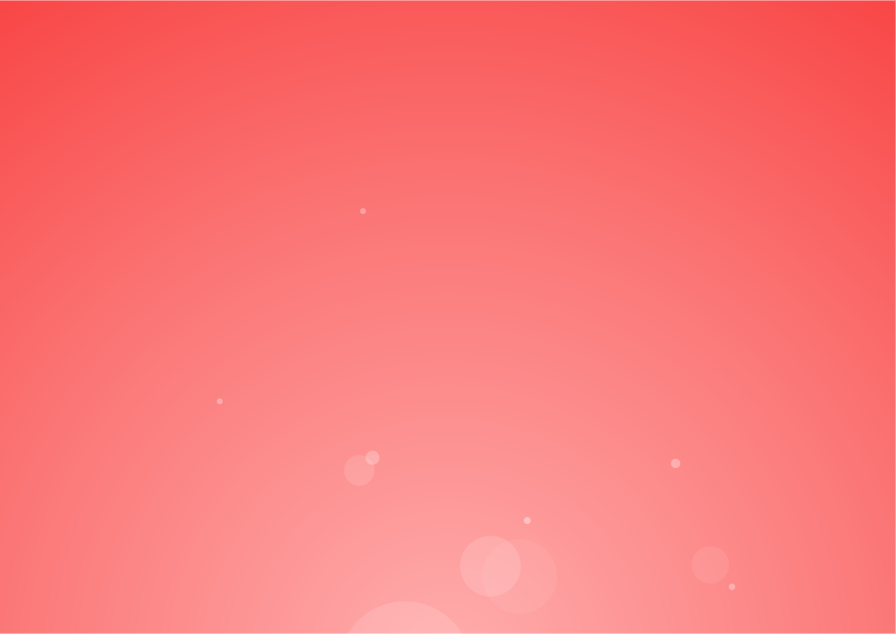
This background is drawn by a Shadertoy shader. Its source:

```glsl
// A coral backdrop lit from the middle of its lower edge, with pale bokeh discs.
// A three-stop radial gradient gives the glow; a loop blends soft-edged
// translucent circles over it. Lengths are in canvas heights.

const vec3 GLOW_CORE = vec3(1.0, 0.680, 0.680);
const vec3 GLOW_MID  = vec3(0.985, 0.459, 0.459);
const vec3 GLOW_RIM  = vec3(0.975, 0.274, 0.274);
const vec2 GLOW_CENTRE = vec2(0.0, -0.05);
const float MID_RADIUS = 0.735;
const float RIM_RADIUS = 1.265;

// Each disc: centre x, centre y, radius, opacity
const int DISC_COUNT = 11;
const vec4 DISCS[DISC_COUNT] = vec4[DISC_COUNT](
    vec4(-0.068, -0.053, 0.1046, 0.13),
    vec4( 0.113,  0.091, 0.0588, 0.06),
    vec4( 0.067,  0.107, 0.0478, 0.14),
    vec4( 0.414,  0.109, 0.0294, 0.08),
    vec4(-0.140,  0.258, 0.0240, 0.12),
    vec4(-0.119,  0.278, 0.0110, 0.25),
    vec4( 0.359,  0.269, 0.0074, 0.32),
    vec4( 0.125,  0.179, 0.0055, 0.38),
    vec4( 0.448,  0.0745, 0.0050, 0.32),
    vec4(-0.360,  0.367, 0.0046, 0.32),
    vec4(-0.134,  0.667, 0.0046, 0.32)
);

// Radial ramp through the three glow colours
vec3 radialGlow(float dist) {
    vec3 inner = mix(GLOW_CORE, GLOW_MID, clamp(dist / MID_RADIUS, 0.0, 1.0));
    float outer = (dist - MID_RADIUS) / (RIM_RADIUS - MID_RADIUS);
    return mix(inner, GLOW_RIM, clamp(outer, 0.0, 1.0));
}

// Antialiased coverage of a circle
float discMask(vec2 p, vec2 centre, float radius, float softness) {
    float dist = length(p - centre) - radius;
    return 1.0 - smoothstep(-softness, softness, dist);
}

// Blend every disc over the given colour
vec3 addDiscs(vec3 base, vec2 p, float softness) {
    vec3 colour = base;
    for (int i = 0; i < DISC_COUNT; i++) {
        vec4 disc = DISCS[i];
        float cover = discMask(p, disc.xy, disc.z, softness);
        colour = mix(colour, vec3(1.0), cover * disc.w);
    }
    return colour;
}

// Thin pale line that fades inward from a border
float borderLine(float distToEdge, float width) {
    return 1.0 - smoothstep(0.0, width, distToEdge);
}

void mainImage(out vec4 fragColor, in vec2 fragCoord) {
    vec2 halfWidth = vec2(0.5 * iResolution.x / iResolution.y, 0.0);
    vec2 p = fragCoord / iResolution.y - halfWidth;
    float softness = 0.75 / iResolution.y;

    vec3 colour = radialGlow(distance(p, GLOW_CENTRE));
    colour = addDiscs(colour, p, softness);

    // Pale hairline on the top, right and bottom borders
    float edgeDist = min(min(p.y, 1.0 - p.y), halfWidth.x - p.x);
    colour = mix(colour, vec3(1.0), 0.5 * borderLine(edgeDist, 0.0025));

    fragColor = vec4(colour, 1.0);
}
```
